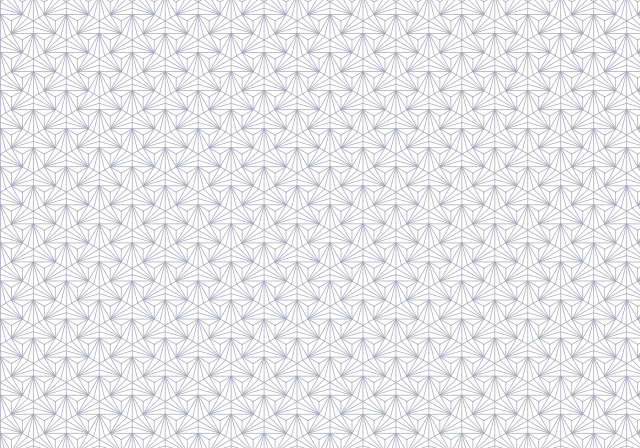
Reproduce this pattern procedurally as a Shadertoy shader.

```glsl
// Pale grid of interlocking triangles filled with fans of thin grey-blue lines.

// Part of a pixel covered by a line, given the distance to its axis.
float lineCover(float dist, float width, float pixel) {
    float lo = max(dist - 0.5 * pixel, -0.5 * width);
    float hi = min(dist + 0.5 * pixel, 0.5 * width);
    return clamp((hi - lo) / pixel, 0.0, 1.0);
}

float segmentDistance(vec2 p, vec2 a, vec2 b) {
    vec2 ab = b - a;
    return length(p - a - ab * clamp(dot(p - a, ab) / dot(ab, ab), 0.0, 1.0));
}

// Mirrors the plane into one triangle of side sqrt(3), centred on the origin.
vec2 foldToTriangle(vec2 p) {
    float period = sqrt(3.0);
    p.x = abs(mod(p.x + 1.5, 3.0) - 1.5);
    p.y = mod(p.y + 0.5 * period, period) - 0.5 * period;
    vec2 normal = vec2(0.5, p.y < 0.0 ? -0.5 * period : 0.5 * period);
    p -= 2.0 * max(dot(p, normal) - 0.75, 0.0) * normal;
    return p - vec2(0.5, 0.0);
}

void mainImage(out vec4 fragColor, in vec2 fragCoord) {
    // One unit is half the side of a large triangle, measured from the top left.
    float pixel = 29.12 / iResolution.x;
    vec2 p = (fragCoord - vec2(0.0, iResolution.y)) * pixel;
    vec2 q = foldToTriangle(p - vec2(0.015, 0.783));

    float rise = 0.5 / sqrt(3.0);
    vec2 corner = vec2(0.5, rise);
    mat2 thirdTurn = mat2(-0.5, 0.8660254, -0.8660254, -0.5);
    float paper = 1.0;

    for (int turn = 0; turn < 3; turn++) {
        // Median, triangle edge and arm of the small three-armed star
        float median = abs(q.x + 0.5);
        float edge = segmentDistance(q, vec2(-0.5, rise), corner);
        float arm = segmentDistance(q, vec2(0.0), corner);
        paper *= 1.0 - lineCover(median, 0.031, pixel);
        paper *= 1.0 - lineCover(min(edge, arm), 0.031, pixel);

        // Ray from the corner to the middle of the median
        float ray = segmentDistance(q, corner, vec2(-0.5, 2.0 * rise));
        paper *= 1.0 - lineCover(ray, 0.029, pixel);
        q = thirdTurn * q;
    }

    vec3 color = mix(vec3(0.62, 0.63, 0.695), vec3(0.996), paper);
    fragColor = vec4(color, 1.0);
}
```
